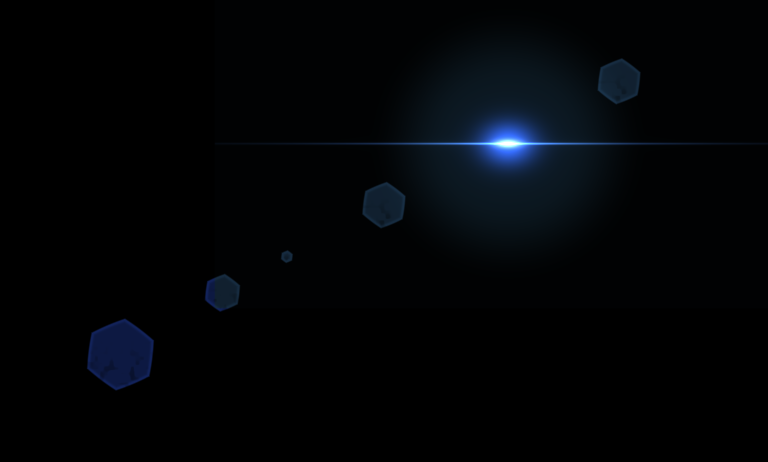
Give the GLSL for this background, as a Shadertoy shader.

```glsl
// Lengths are in canvas heights
const vec2 LIGHT = vec2(1.0996, 0.689);
const vec2 PANEL_CORNER = vec2(0.465, 0.333);
const vec3 PANEL_COLOR = vec3(0.004, 0.009, 0.012);
const vec3 HALO_COLOR = vec3(0.045, 0.092, 0.122);
const vec3 GLOW_COLOR = vec3(0.17, 0.35, 0.95);
const vec3 STREAK_COLOR = vec3(0.30, 0.55, 1.00);
const vec3 GHOST_TEAL = vec3(0.065, 0.125, 0.185);
const vec3 GHOST_BLUE = vec3(0.055, 0.105, 0.275);
const float HALO_RADIUS = 0.302;
const float STREAK_WIDTH = 0.0023;
const float GHOST_TILT = 0.125;
const int GHOST_COUNT = 5;

// Each ghost: centre x, centre y, radius
const vec3 GHOSTS[GHOST_COUNT] = vec3[](
    vec3(1.340, 0.824, 0.0505), vec3(0.831, 0.556, 0.0510),
    vec3(0.621, 0.4445, 0.0138), vec3(0.4816, 0.3663, 0.0415),
    vec3(0.2608, 0.2326, 0.0790));

float hash(vec2 p) {
    return fract(sin(dot(p, vec2(127.1, 311.7))) * 43758.5);
}

float noise(vec2 p) {
    vec2 cell = floor(p), f = fract(p);
    f = f * f * (3.0 - 2.0 * f);
    return mix(mix(hash(cell), hash(cell + vec2(1, 0)), f.x),
               mix(hash(cell + vec2(0, 1)), hash(cell + vec2(1, 1)), f.x), f.y);
}

// Signed distance to a tilted hexagon with its vertex near the top
float hexagon(vec2 p, float radius) {
    float c = cos(GHOST_TILT), s = sin(GHOST_TILT);
    p = abs(vec2(c * p.x - s * p.y, s * p.x + c * p.y));
    float flatSides = max(p.x, 0.5 * p.x + 0.866 * p.y) - 0.866 * radius;
    return mix(flatSides, length(p) - 0.95 * radius, 0.15);
}

// Mottled hexagon with a soft bright rim
float ghost(vec2 p, float radius, float soft) {
    float d = hexagon(p, radius);
    float body = 1.0 - smoothstep(-soft, soft, d);
    float rim = exp(-pow((d + 0.003) / 0.0035, 2.0));
    float low = smoothstep(0.5, -0.7, p.y / radius);
    float spots = smoothstep(0.55, 0.9, noise(p * 90.0 + radius * 300.0));
    return body * (0.94 + 0.35 * rim - 0.3 * spots * low);
}

void mainImage(out vec4 fragColor, in vec2 fragCoord) {
    vec2 p = fragCoord / iResolution.y;
    float pixel = 1.0 / iResolution.y;
    vec2 toLight = p - LIGHT;
    float r = length(toLight);

    // Faint rectangular backdrop
    vec2 inPanel = smoothstep(-pixel, pixel, p - PANEL_CORNER);
    float panel = inPanel.x * inPanel.y;
    vec3 color = PANEL_COLOR * panel;

    // Wide disc halo
    float halo = 1.0 - smoothstep(0.45, 1.0, r / HALO_RADIUS);
    color += HALO_COLOR * halo * (0.75 + 0.35 * exp(-r * 8.0));

    // Blue glow and white core
    float glow = length(toLight * vec2(0.85, 1.1));
    color += GLOW_COLOR * (0.9 * exp(-pow(glow / 0.047, 2.0)) + 0.22 * exp(-glow / 0.045));
    float core = length(toLight * vec2(0.33, 1.0));
    color += vec3(0.75, 0.85, 0.8) * exp(-pow(core / 0.0085, 2.0));

    // Thin horizontal streak
    float reach = exp(-abs(toLight.x) / 0.21);
    float line = exp(-pow(toLight.y / STREAK_WIDTH, 2.0));
    float bloom = exp(-abs(toLight.y) / 0.009) * exp(-abs(toLight.x) / 0.09);
    color += STREAK_COLOR * (1.15 * line * reach + 0.2 * bloom) * inPanel.x;

    // Lens ghosts, teal over the backdrop and blue beyond it
    vec3 tint = mix(GHOST_BLUE, GHOST_TEAL, panel);
    for (int i = 0; i < GHOST_COUNT; i++) {
        color += tint * ghost(p - GHOSTS[i].xy, GHOSTS[i].z, max(pixel, 0.002));
    }

    fragColor = vec4(clamp(color, 0.0, 1.0), 1.0);
}
```
